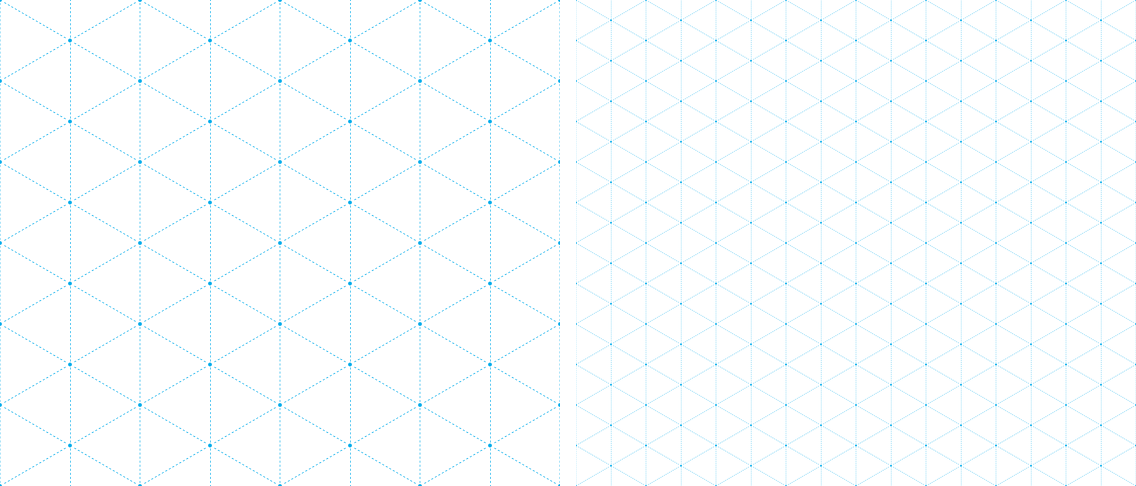
Left: one tile. Right: repeated 2 by 2.
A Shadertoy shader for this pattern:

```glsl
// Antialiased fill of a signed distance, px being the size of one pixel
float fill(float d, float px) {
    return clamp(0.5 - d / px, 0.0, 1.0);
}

// Dashes centred on whole steps, twenty per triangle edge of length 1
float dashes(float along, float across, float halfWidth, float px) {
    float offset = abs(fract(along * 20.0 + 0.5) - 0.5) / 20.0;
    return fill(offset - 0.0125, px) * fill(abs(across) - halfWidth, px);
}

void mainImage(out vec4 fragColor, in vec2 fragCoord) {
    // 4 x 6 cells, each holding a corner node and a centre node
    vec2 cell = vec2(128.0 / 74.0, 1.0);
    vec2 grid = fragCoord / iResolution.xy * vec2(4.0, 6.0);
    float px = 6.0 / iResolution.y;
    vec2 fromCorner = (fract(grid + 0.5) - 0.5) * cell;
    vec2 fromCentre = (fract(grid) - 0.5) * cell;

    // Upright lines: pale and broad through corners, crisp through centres
    float pale = 0.36 * dashes(grid.y, fromCorner.x, 0.0115, px);
    float crisp = 0.66 * dashes(grid.y, fromCentre.x - 0.006, 0.006, px);

    // Slanted lines: folding the cell leaves one edge from corner to centre
    vec2 folded = abs(fromCorner);
    vec2 dir = normalize(cell);
    float along = dot(folded, dir) / (0.5 * length(cell));
    float across = folded.x * dir.y - folded.y * dir.x;
    float gap = step(0.05, along) * step(along, 0.95);
    float slanted = 0.8 * gap * dashes(along + 0.025, across, 0.0055, px);

    // Round nodes where the lines meet
    float node = fill(min(length(fromCorner), length(fromCentre)) - 0.023, px);

    float ink = max(max(pale, crisp), max(slanted, node));
    fragColor = vec4(mix(vec3(1.0), vec3(0.0, 0.67, 0.92), ink), 1.0);
}
```
